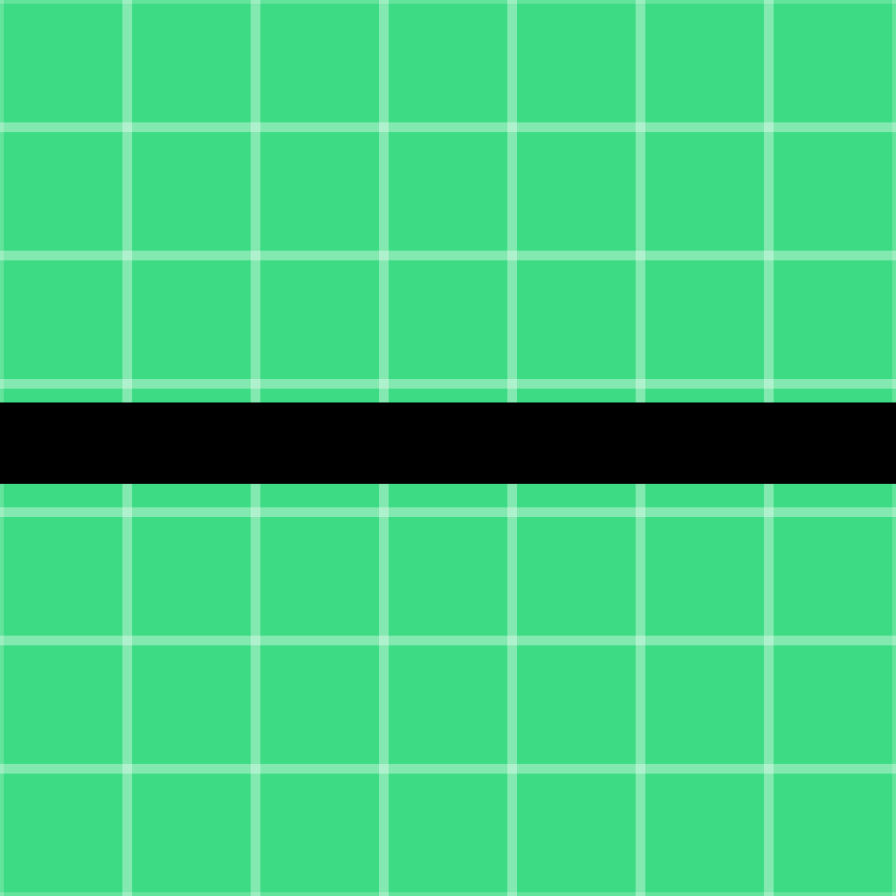
Reproduce this pattern procedurally as a WebGL 2 fragment shader.

```glsl
#version 300 es
precision highp float;

#define BASE_COLOR vec3(0.239, 0.863, 0.518)
#define BAND_COLOR vec3(0.0)
#define CELL_SIZE 0.1432
#define LINE_HALF_WIDTH 0.0054
#define LINE_ALPHA 0.36
#define BORDER_ALPHA 0.2
#define BAND_BOTTOM 0.4600
#define BAND_TOP 0.5508

uniform vec2 u_resolution;
out vec4 fragColor;

// Opacity of the vertical (x) and horizontal (y) grid lines
vec2 gridOpacity(vec2 centered, float pixel) {
    vec2 toLine = abs(fract(centered / CELL_SIZE) - 0.5) * CELL_SIZE;
    vec2 coverage = clamp((LINE_HALF_WIDTH - toLine) / pixel + 0.5, 0.0, 1.0);
    vec2 isBorder = step(vec2(3.0 * CELL_SIZE), abs(centered));
    return coverage * mix(vec2(LINE_ALPHA), vec2(BORDER_ALPHA), isBorder);
}

// Antialiased coverage of the horizontal band
float bandCoverage(float y, float pixel) {
    float inside = min(y - BAND_BOTTOM, BAND_TOP - y);
    return clamp(inside / pixel + 0.5, 0.0, 1.0);
}

void main() {
    float side = min(u_resolution.x, u_resolution.y);
    float pixel = 1.0 / side;
    vec2 centered = (gl_FragCoord.xy - 0.5 * u_resolution) / side;

    // Overlapping translucent lines brighten at the crossings
    vec2 opacity = gridOpacity(centered, pixel);
    vec3 color = mix(BASE_COLOR, vec3(1.0), opacity.x);
    color = mix(color, vec3(1.0), opacity.y);

    // Solid band on top
    color = mix(color, BAND_COLOR, bandCoverage(centered.y + 0.5, pixel));
    fragColor = vec4(color, 1.0);
}
```
